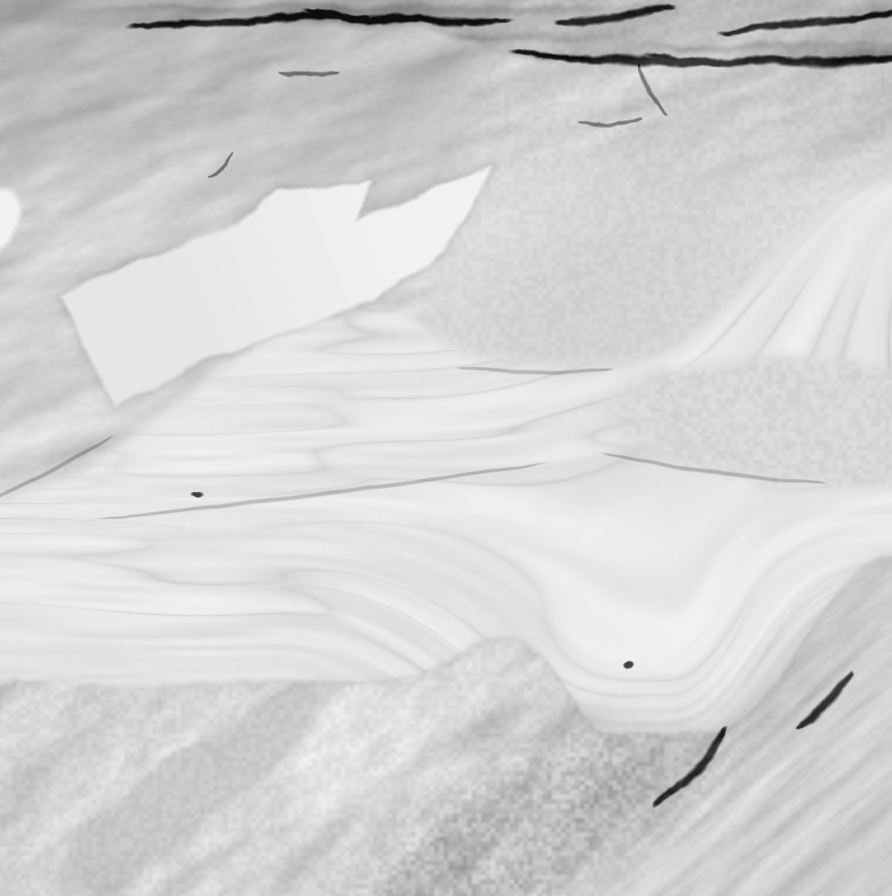
A Shadertoy shader for this texture:

```glsl
// Pale eroded sandstone with a still pool, a rippled sand fan and dark cracks.

float hash(vec2 p) {
    p = fract(p * vec2(0.1031, 0.1137));
    p += dot(p, p.yx + 33.33);
    return fract((p.x + p.y) * p.x * 17.3);
}

float noise(vec2 p) {
    vec2 i = floor(p), f = fract(p);
    f = f * f * (3.0 - 2.0 * f);
    return mix(mix(hash(i), hash(i + vec2(1, 0)), f.x),
               mix(hash(i + vec2(0, 1)), hash(i + 1.0), f.x), f.y);
}

float fbm(vec2 p) {
    float sum = 0.0, amp = 0.5;
    for (int i = 0; i < 5; i++) {
        sum += amp * noise(p);
        p = mat2(1.6, 1.2, -1.2, 1.6) * p + 7.3;
        amp *= 0.5;
    }
    return sum;
}

vec2 turn(vec2 p, float a) {
    return vec2(cos(a) * p.x + sin(a) * p.y, cos(a) * p.y - sin(a) * p.x);
}

// Soft rotated ellipse
float blob(vec2 p, vec2 centre, vec2 radii, float angle, float soft) {
    return 1.0 - smoothstep(1.0 - soft, 1.0 + soft, length(turn(p - centre, angle) / radii));
}

// Tapered, slightly bowed stroke from ends.xy to ends.zw
float crack(vec2 p, vec4 ends, float width) {
    vec2 span = ends.zw - ends.xy, dir = normalize(span), r = p - ends.xy;
    float u = dot(r, dir) / length(span), arch = max(4.0 * u * (1.0 - u), 0.0);
    float v = r.y * dir.x - r.x * dir.y - 0.004 * arch, w = width * sqrt(arch);
    return (1.0 - smoothstep(w * 0.3, w + 1.0 / iResolution.y, abs(v))) * smoothstep(0.0, 0.2, arch);
}

// Side-lit relief of streaked rock
float relief(vec2 p, float angle, vec2 scale) {
    vec2 s = turn(p, angle) * scale;
    return fbm(s) - fbm(s + vec2(0.12, 0.3));
}

// Signed distance to the pool outline
float poolDistance(vec2 p) {
    vec2 v[14] = vec2[14](vec2(0.07, 0.33), vec2(0.17, 0.285), vec2(0.27, 0.25), vec2(0.31, 0.215),
        vec2(0.415, 0.2), vec2(0.4, 0.245), vec2(0.47, 0.215), vec2(0.55, 0.19), vec2(0.53, 0.235),
        vec2(0.48, 0.295), vec2(0.42, 0.335), vec2(0.31, 0.37), vec2(0.235, 0.4), vec2(0.13, 0.455));
    float d = 1.0, side = 1.0;
    for (int i = 0, j = 13; i < 14; j = i, i++) {
        vec2 e = v[j] - v[i], w = p - v[i];
        d = min(d, length(w - e * clamp(dot(w, e) / dot(e, e), 0.0, 1.0)));
        if ((v[i].y > p.y) != (v[j].y > p.y) && p.x < v[i].x + e.x * w.y / e.y) side = -side;
    }
    return side * d;
}

void mainImage(out vec4 fragColor, in vec2 fragCoord) {
    vec2 p = fragCoord / iResolution.xy;
    p.y = 1.0 - p.y; // measured downward from the top
    vec2 rough = p + 0.016 * (vec2(fbm(p * 22.0), fbm(p * 22.0 + 40.0)) - 0.48);
    float x = p.x, y = rough.y;

    // Fan limits
    float top = 0.55 - 0.21 * smoothstep(0.0, 0.4, x) + 0.06 * smoothstep(0.42, 0.55, x) - 0.2 * smoothstep(0.7, 1.0, x);
    float shore = 0.76 - 0.045 * exp(-pow(abs(x - 0.56) / 0.07, 2.0)) + 0.06 * smoothstep(0.6, 0.68, x) - 0.2 * smoothstep(0.8, 1.0, x);
    float mound = blob(rough, vec2(0.91, 0.47), vec2(0.23, 0.07), 0.06, 0.15);
    float below = smoothstep(-0.004, 0.006, y - shore);
    float above = 1.0 - smoothstep(-0.01, 0.015, y - top);
    float fan = (1.0 - below) * (1.0 - above) * (1.0 - mound);
    float leftRock = 1.0 - smoothstep(0.5, 0.62, x + 0.25 * p.y);
    float upper = 1.0 - smoothstep(0.1, 0.27, p.y);

    // Broad tones
    float tone = 0.895 - above * (0.02 + 0.075 * upper + 0.05 * leftRock) - 0.05 * mound - 0.06 * below;
    tone -= 0.05 * above * blob(p, vec2(0.68, 0.33), vec2(0.19, 0.1), -0.45, 0.7);
    float gravel = blob(rough, vec2(0.6, 0.93), vec2(0.23, 0.08), -0.5, 0.5);
    float basin = blob(rough, vec2(0.215, 0.88), vec2(0.185, 0.04), -0.63, 0.12);
    tone -= 0.1 * gravel + 0.045 * basin;
    tone -= 0.07 * blob(rough, vec2(0.59, 0.81), vec2(0.1, 0.025), -0.2, 0.6);
    tone -= 0.06 * blob(rough, vec2(0.9, 0.75), vec2(0.13, 0.045), -0.8, 0.5);
    tone += 0.05 * blob(p, vec2(0.45, 0.83), vec2(0.13, 0.06), -0.5, 0.7);
    tone -= 0.07 * smoothstep(0.45, 0.9, length(p - 0.5));

    // Rock relief and sand grain
    float slabs = smoothstep(-0.02, 0.02, x + 0.85 * p.y - 1.46);
    float rock = mix(relief(p, -0.35, vec2(7, 22)), relief(p, -0.65, vec2(8, 20)), below);
    rock = mix(rock, relief(p, -0.7, vec2(5, 38)), slabs);
    tone += 0.28 * rock * max(above * max(leftRock, upper), below * (1.0 - 0.8 * basin));
    float grain = 0.25 + 0.5 * mound + 0.35 * above * (1.0 - leftRock) + 0.5 * below * (1.0 - slabs) + 1.3 * gravel;
    tone += (noise(p * 190.0) - 0.5) * 0.075 * grain * (1.0 - 0.7 * fan);

    // Ripples follow streamlines that spread up and down to the right
    float rise = 0.3 * (x - 0.52 + length(vec2(x - 0.52, 0.077)));
    float sag = 0.17 * smoothstep(0.3, 0.7, x) - 0.2 * smoothstep(0.75, 1.0, x);
    float stream = p.y + rise * (1.0 - smoothstep(0.2, 0.62, p.y)) - sag * smoothstep(0.5, 0.8, p.y);
    stream += 0.012 * noise(p * vec2(5, 9));
    float fine = noise(vec2(x * 9.0, stream * 150.0)), broad = noise(vec2(x * 4.0, stream * 62.0));
    float furrow = pow(1.0 - abs(2.0 * broad - 1.0), 9.0) * noise(p * vec2(5, 14));
    tone += fan * (fine * 0.055 + broad * 0.035 - furrow * 0.1 - 0.033);
    tone -= 0.06 * exp(-abs(y - shore) * 190.0) * smoothstep(0.1, 0.4, x);

    // Still pools
    float d = poolDistance(rough), pool = 1.0 - smoothstep(-0.003, 0.003, d);
    tone = mix(tone, 0.9 + 0.05 * smoothstep(0.0, 0.4, x - 0.4 * p.y), pool);
    tone -= 0.05 * exp(-abs(d - 0.004) * 220.0) * (1.0 - pool);
    tone = mix(tone, 0.95, blob(rough, vec2(0.0, 0.245), vec2(0.022, 0.035), 0.3, 0.2));

    // Layered ledges along the top
    float ledge = 1.0 - smoothstep(-0.006, 0.006, y - mix(0.03, 0.068, smoothstep(0.45, 0.62, x)));
    tone -= ledge * (0.04 + 0.2 * pow(noise(vec2(x * 5.0, y * 95.0)), 3.0));

    // Deep fissures, then faint seams
    vec4 deep[8] = vec4[8](vec4(0.14, 0.03, 0.42, 0.015), vec4(0.34, 0.015, 0.58, 0.022),
        vec4(0.57, 0.058, 0.82, 0.07), vec4(0.72, 0.064, 1.04, 0.066), vec4(0.62, 0.025, 0.76, 0.008),
        vec4(0.8, 0.035, 1.04, 0.01), vec4(0.73, 0.9, 0.815, 0.813), vec4(0.89, 0.815, 0.96, 0.75));
    vec4 faint[8] = vec4[8](vec4(0.65, 0.138, 0.72, 0.128), vec4(0.23, 0.197, 0.26, 0.17),
        vec4(0.31, 0.085, 0.38, 0.082), vec4(0.72, 0.07, 0.75, 0.13), vec4(0.51, 0.41, 0.69, 0.412),
        vec4(0.67, 0.505, 0.93, 0.54), vec4(-0.03, 0.565, 0.13, 0.485), vec4(0.1, 0.58, 0.62, 0.515));
    float dark = 0.0, seam = 0.0;
    for (int i = 0; i < 8; i++) {
        dark = max(dark, crack(rough, deep[i], 0.006));
        seam = max(seam, crack(mix(p, rough, i < 4 ? 1.0 : 0.3), faint[i], 0.0025) * (i < 4 ? 1.0 : 0.5));
    }
    tone -= 0.6 * dark + 0.35 * seam;

    // Pebbles
    float pebble = blob(rough, vec2(0.706, 0.741), vec2(0.006, 0.004), 0.0, 0.3);
    pebble = max(pebble, blob(rough, vec2(0.222, 0.553), vec2(0.008, 0.003), 0.0, 0.4));
    tone = mix(tone, 0.25, pebble);
    fragColor = vec4(vec3(clamp(tone, 0.05, 0.97)), 1.0);
}
```
